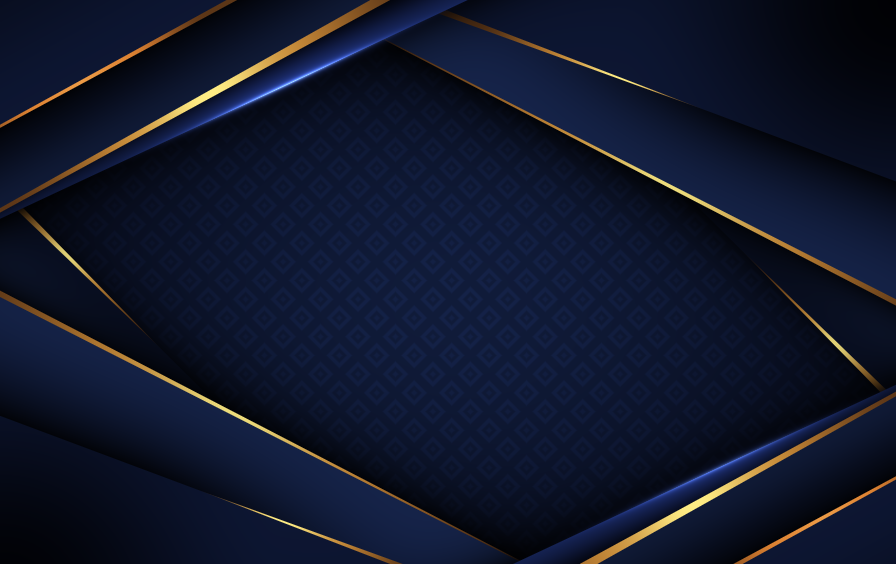
Reproduce this background procedurally as a Shadertoy shader.

```glsl
// Navy layered panels with gold and blue edges around a diamond-patterned field.

const vec3 NAVY       = vec3(0.050, 0.085, 0.195);
const vec3 NAVY_LIGHT = vec3(0.085, 0.140, 0.290);
const vec3 NAVY_DEEP  = vec3(0.008, 0.014, 0.050);
const vec3 BLUE       = vec3(0.130, 0.210, 0.520);
const vec3 GOLD_DARK  = vec3(0.360, 0.210, 0.090);
const vec3 GOLD       = vec3(0.760, 0.510, 0.200);
const vec3 GOLD_LIGHT = vec3(1.000, 0.930, 0.520);
const vec3 COPPER     = vec3(0.860, 0.500, 0.190);

// x: fraction along a-b, y: signed distance, positive on the left of a-b
vec2 lineCoords(vec2 p, vec2 a, vec2 b) {
    vec2 ab = b - a, ap = p - a;
    return vec2(dot(ap, ab) / dot(ab, ab), (ab.x * ap.y - ab.y * ap.x) / length(ab));
}

// Coverage of a shape with signed distance d, positive inside
float coverage(float d) {
    return clamp(d * iResolution.y + 0.5, 0.0, 1.0);
}

// Half-plane with a graded fill and a soft shadow outside its edge
vec3 addPanel(vec3 col, float d, vec3 nearCol, vec3 farCol, float reach, float shadow, float softness) {
    col *= 1.0 - shadow * exp(-max(-d, 0.0) / softness);
    return mix(col, mix(nearCol, farCol, smoothstep(0.0, reach, d)), coverage(d));
}

// Metal strip whose width runs from widths.x to widths.y, shining at fraction peak
vec3 addMetal(vec3 col, vec2 line, vec2 widths, float peak, vec3 body, vec3 shine) {
    float away = abs(line.x - peak);
    vec3 metal = mix(body, GOLD_DARK, smoothstep(0.18, 0.55, away));
    metal = mix(metal, shine, exp(-away * away * 45.0));
    float width = max(mix(widths.x, widths.y, line.x), 0.0);
    float thin = smoothstep(0.0, 0.0025, width);
    return mix(col, metal, coverage(0.5 * width - abs(line.y)) * thin);
}

// Concentric diamonds on a grid turned by 45 degrees
float diamondRings(vec2 p, float period) {
    vec2 cell = abs(fract(vec2(p.x + p.y, p.x - p.y) / period + 0.5) - 0.5);
    float r = max(cell.x, cell.y);
    float blur = 1.5 / (iResolution.y * period);
    float ring = smoothstep(0.20 - blur, 0.20 + blur, r) - smoothstep(0.34 - blur, 0.34 + blur, r);
    return ring + 0.8 * (1.0 - smoothstep(0.08 - blur, 0.08 + blur, r));
}

vec3 patternedField(vec2 q) {
    float light = exp(-2.6 * dot(q * vec2(0.85, 1.15), q * vec2(0.85, 1.15)));
    vec3 col = mix(NAVY_DEEP, vec3(0.070, 0.118, 0.250), light);
    return col * (0.90 + 0.22 * diamondRings(q - vec2(-0.133, 0.101), 0.0664));
}

// Small wedge at the side
vec3 addWedge(vec3 col, vec2 q) {
    vec2 line = lineCoords(q, vec2(0.510, 0.092), vec2(0.759, -0.155));
    col = addPanel(col, line.y, NAVY * 0.75, NAVY_LIGHT * 0.8, 0.12, 0.45, 0.035);
    return addMetal(col, line, vec2(0.0, 0.010), 0.69, GOLD, GOLD_LIGHT);
}

// Long sloping band with a second sheet lying on it
vec3 addBand(vec3 col, vec2 q) {
    vec2 edge = lineCoords(q, vec2(-0.106, 0.455), vec2(0.793, -0.007));
    col = addPanel(col, edge.y, NAVY_LIGHT, NAVY, 0.24, 0.85, 0.045);
    col = addMetal(col, edge, vec2(0.002, 0.010), 0.55, GOLD, GOLD_LIGHT);

    vec2 sheet = lineCoords(q, vec2(-0.006, 0.507), vec2(0.454, 0.335));
    float cornerFade = smoothstep(0.0, 0.5, distance(q, vec2(0.793, 0.532)));
    vec3 fill = mix(NAVY_DEEP * 0.4, NAVY, cornerFade);
    float shadow = 0.85 * smoothstep(0.1, 1.3, sheet.x);
    col = addPanel(col, sheet.y, fill, fill * 0.85, 0.25, shadow, 0.065);
    return addMetal(col, sheet, vec2(0.010, 0.0), 0.66, GOLD, GOLD_LIGHT);
}

// Corner stack: blue rim, gold strip, copper strip
vec3 addCorner(vec3 col, vec2 q, float glowAt, float glowPower) {
    vec2 rim = lineCoords(q, vec2(-0.801, 0.144), vec2(-0.303, 0.377));
    float along = rim.x - glowAt;
    float glow = glowPower * exp(-along * along * 7.0);
    vec3 rimCol = mix(NAVY, BLUE, 0.35 + 0.5 * glow);
    col = addPanel(col, rim.y, rimCol, NAVY_DEEP, 0.075, 0.80, 0.040);
    col += glow * BLUE * 1.2 * exp(-abs(rim.y) / 0.005);
    col += glow * glow * glow * vec3(0.50, 0.62, 0.75) * exp(-abs(rim.y) / 0.002);

    vec2 strip = lineCoords(q, vec2(-0.801, 0.159), vec2(-0.127, 0.532));
    col = addPanel(col, strip.y, NAVY_LIGHT * 0.75, NAVY * 0.7, 0.11, 0.60, 0.025);
    vec2 outer = lineCoords(q, vec2(-0.801, 0.308), vec2(-0.390, 0.532));
    col = addPanel(col, outer.y, NAVY, NAVY * 0.6, 0.25, 0.92, 0.040);
    col = addMetal(col, strip, vec2(0.007, 0.017), 0.55, GOLD, GOLD_LIGHT);
    return addMetal(col, outer, vec2(0.005, 0.009), 0.35, COPPER, vec3(0.92, 0.60, 0.27));
}

void mainImage(out vec4 fragColor, in vec2 fragCoord) {
    // Height units about the centre of the half-turn symmetry
    vec2 q = fragCoord / iResolution.y - vec2(0.801, 0.468);

    vec3 col = patternedField(q);
    col = addWedge(addWedge(col, q), -q);
    col = addBand(addBand(col, q), -q);
    col = addCorner(col, q, 1.02, 1.0);
    col = addCorner(col, -q, 0.65, 0.75);
    fragColor = vec4(clamp(col, 0.0, 1.0), 1.0);
}
```
